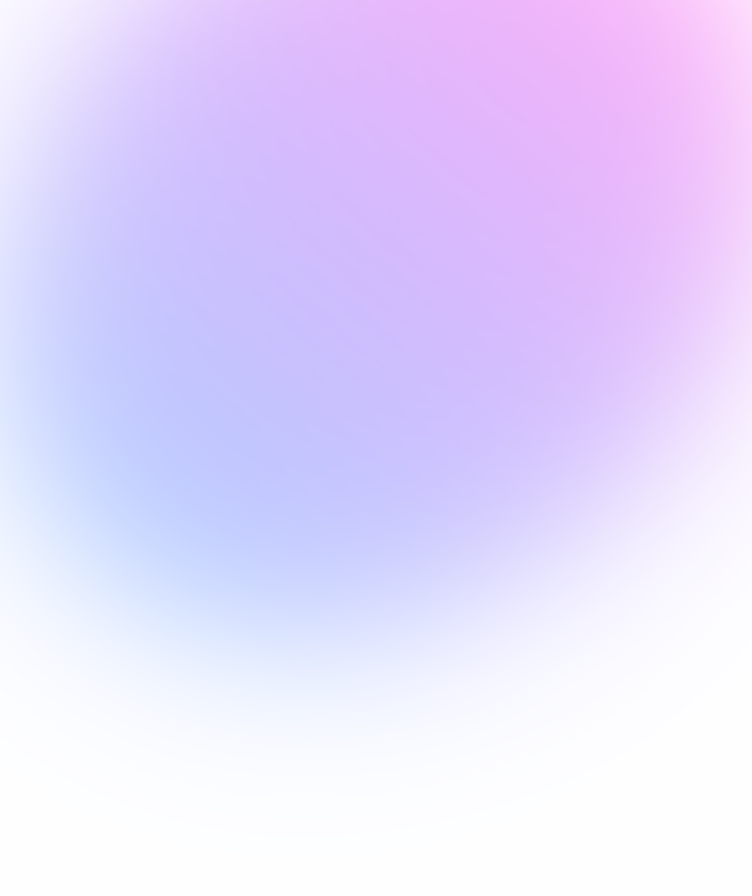
Write a Shadertoy shader that draws this background.

```glsl
// A soft tilted ellipse of light on a near-white page, blue at its lower left
// and pink at its upper right. A signed distance to the ellipse is passed
// through a blur-like falloff; the hue runs along the ellipse's long axis.

// Lengths are in canvas heights, origin at the lower left.
const vec2  GLOW_CENTER = vec2(0.430, 0.733);
const vec2  GLOW_RADII  = vec2(0.475, 0.383);  // along and across the axis
const float GLOW_TILT   = 0.863;               // radians above horizontal
const float BLUR_SIGMA  = 0.098;

const vec3 PAGE     = vec3(0.998, 0.998, 1.000);
const vec3 BLUE     = vec3(0.700, 0.795, 1.000);
const vec3 LAVENDER = vec3(0.830, 0.730, 0.993);
const vec3 PINK     = vec3(0.990, 0.680, 0.972);

// Rotates a point into the frame whose x axis follows the tilt.
vec2 toAxisFrame(vec2 p, float angle) {
    float c = cos(angle), s = sin(angle);
    return vec2(c * p.x + s * p.y, c * p.y - s * p.x);
}

// Approximate signed distance to an ellipse, negative inside.
float ellipseDistance(vec2 p, vec2 radii) {
    float k = length(p / radii);
    float slope = length(p / (radii * radii));
    return k * (k - 1.0) / max(slope, 1e-4);
}

// Logistic stand-in for the edge of a Gaussian-blurred shape.
float blurredCoverage(float dist, float sigma) {
    return 1.0 / (1.0 + exp(1.702 * dist / sigma));
}

// Three-stop gradient: -1 is blue, 0 lavender, 1 pink.
vec3 glowColor(float t) {
    vec3 lower = mix(LAVENDER, BLUE, clamp(-t, 0.0, 1.0));
    return mix(lower, PINK, clamp(t, 0.0, 1.0));
}

void mainImage(out vec4 fragColor, in vec2 fragCoord) {
    vec2 uv = fragCoord / iResolution.y;
    vec2 p = toAxisFrame(uv - GLOW_CENTER, GLOW_TILT);

    // Lay the blurred glow over the page.
    float coverage = blurredCoverage(ellipseDistance(p, GLOW_RADII), BLUR_SIGMA);
    vec3 color = mix(PAGE, glowColor(p.x / GLOW_RADII.x), coverage);

    fragColor = vec4(color, 1.0);
}
```
